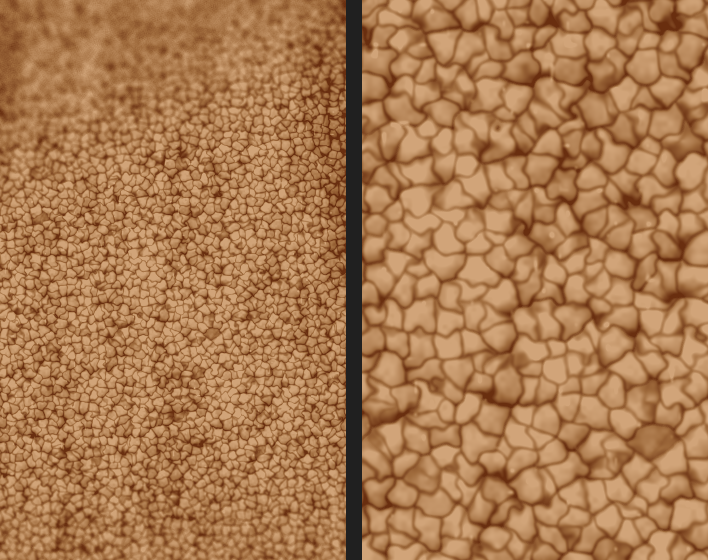
Left, the full canvas; right, a detail of the centre.
A WebGL 2 fragment shader for this texture:

```glsl
#version 300 es
precision highp float;
// Woven plush pile: a jittered cellular field of rounded, lit tufts with dark gaps,
// tinted by vertical streaks and soft patches. A spiral of samples over a
// varying lens radius smooths the edges and throws the top and bottom out of focus.

uniform vec2 u_resolution;
out vec4 fragColor;

const float TUFTS = 68.0;           // tufts per canvas height
const float JITTER = 0.92;
const float WARP = 0.28;            // irregularity of tuft outlines, in tufts
const float FIBRE_SCALE = 290.0;
const float FIBRE_DEPTH = 0.20;
const float STREAK_DEPTH = 0.26;
const float PATCH_DEPTH = 0.20;
const float SHARP_RADIUS = 0.0010;  // lens radius in focus
const float TOP_RADIUS = 0.0085;    // extra radius at the far end
const float BOTTOM_RADIUS = 0.0028; // extra radius at the near end
const int TAPS = 20;
const float GOLDEN_ANGLE = 2.39996;
const vec2 LIGHT = vec2(-0.35, 0.94);

const vec3 GAP_COLOUR = vec3(0.41, 0.18, 0.06);
const vec3 MID_COLOUR = vec3(0.625, 0.42, 0.237);
const vec3 TIP_COLOUR = vec3(0.82, 0.645, 0.475);

vec3 hash3(vec2 p) {
    vec3 q = fract(vec3(p.xyx) * vec3(0.1031, 0.1030, 0.0973));
    q += dot(q, q.yxz + 33.33);
    return fract((q.xxy + q.yzz) * q.zyx);
}

float noise(vec2 p) {
    vec2 i = floor(p), f = fract(p);
    f = f * f * (3.0 - 2.0 * f);
    return mix(mix(hash3(i).x, hash3(i + vec2(1, 0)).x, f.x),
               mix(hash3(i + vec2(0, 1)).x, hash3(i + vec2(1, 1)).x, f.x), f.y);
}

// Brightness of the pile at p: rounded tufts, shaded gaps and fine fibres.
float pileTone(vec2 p) {
    vec2 q = p * TUFTS + 40.0;
    q += WARP * (vec2(noise(q * 1.9), noise(q * 1.9 + 71.0)) - 0.5) * 2.0;
    vec2 cell = floor(q);
    float nearest = 9.0, second = 9.0, shade = 0.5;
    vec2 offset = vec2(0.0);
    for (int y = -1; y <= 1; y++) {
        for (int x = -1; x <= 1; x++) {
            vec2 id = cell + vec2(x, y);
            vec3 h = hash3(id);
            vec2 d = q - id - 0.5 - JITTER * (h.xy - 0.5);
            float dist = length(d) * mix(0.86, 1.18, h.z);
            if (dist < nearest) {
                second = nearest;
                nearest = dist;
                offset = d;
                shade = fract(h.z * 17.0 + h.x * 5.0);
            } else {
                second = min(second, dist);
            }
        }
    }
    float body = smoothstep(0.0, 0.30, second - nearest);
    float dome = 1.0 - smoothstep(0.25, 0.95, nearest);
    float tone = 0.06 + 0.46 * body + 0.36 * dome;
    tone += 0.30 * dot(offset, LIGHT) + 0.24 * (shade - 0.5);
    float fibre = noise(p * FIBRE_SCALE + 9.0);
    tone += FIBRE_DEPTH * (fibre - 0.5);
    // Sparse glints on loose fibres
    tone += 0.5 * smoothstep(0.90, 0.99, noise(p * vec2(210.0, 150.0) + 300.0));
    return tone;
}

// Broad variation: vertical pile streaks, soft patches and darker sides.
float broadTone(vec2 p, float aspect) {
    float streak = 0.6 * noise(p * vec2(42.0, 7.0) + 13.0)
                 + 0.4 * noise(p * vec2(85.0, 16.0) + 57.0);
    float blotch = 0.6 * noise(p * vec2(9.0, 6.0) + 5.0)
                 + 0.4 * noise(p * 27.0 + 31.0);
    float x = p.x / aspect;
    float rightSide = smoothstep(0.80, 1.0, x) * smoothstep(0.25, 0.6, p.y);
    float leftSide = (1.0 - smoothstep(0.0, 0.08, x)) * smoothstep(0.45, 0.95, p.y);
    float centre = exp(-6.0 * dot(p - vec2(0.5 * aspect, 0.5), p - vec2(0.5 * aspect, 0.5)));
    return STREAK_DEPTH * (streak - 0.5) + PATCH_DEPTH * (blotch - 0.5)
         - 0.24 * rightSide - 0.22 * leftSide + 0.10 * (centre - 0.5);
}

float lensRadius(vec2 p, float aspect) {
    float far = smoothstep(0.68, 1.02, p.y - 0.35 * (p.x - 0.5 * aspect));
    float near = 1.0 - smoothstep(-0.05, 0.25, p.y);
    return SHARP_RADIUS + TOP_RADIUS * far + BOTTOM_RADIUS * near;
}

vec3 pileColour(float tone) {
    float t = clamp(tone, 0.0, 1.0) * 2.0;
    return t < 1.0 ? mix(GAP_COLOUR, MID_COLOUR, t)
                   : mix(MID_COLOUR, TIP_COLOUR, t - 1.0);
}

void main() {
    vec2 p = gl_FragCoord.xy / u_resolution.y;
    float aspect = u_resolution.x / u_resolution.y;
    float radius = max(lensRadius(p, aspect), 0.5 / u_resolution.y);

    // Average the pile over the lens disc
    float tone = 0.0;
    for (int i = 0; i < TAPS; i++) {
        float a = float(i) * GOLDEN_ANGLE;
        float r = radius * sqrt((float(i) + 0.5) / float(TAPS));
        tone += pileTone(p + r * vec2(cos(a), sin(a)));
    }
    tone = tone / float(TAPS) + broadTone(p, aspect);
    fragColor = vec4(pileColour(tone), 1.0);
}
```
